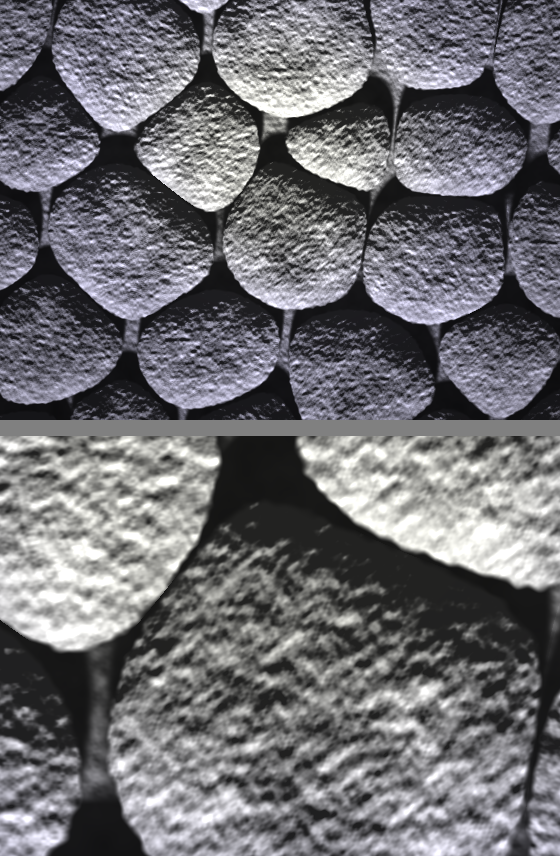
Top: the whole. Bottom: its middle third, enlarged.
A Shadertoy shader for this texture:

```glsl
const vec2 SPACING = vec2(0.325, 0.268);   // mean stone pitch, canvas heights
const vec2 LIGHT = vec2(-0.12, -0.993);    // low lamp below the wall
const float ROUNDNESS = 0.031;
const float RIM_WIDTH = 0.085;
const vec3 WARM = vec3(1.01, 1.01, 0.98);
const vec3 COOL = vec3(0.97, 0.96, 1.09);

struct Stone {
    float edge;     // distance inside the outline, negative in the gaps
    vec2 outward;   // direction to the nearest rim
    vec2 id;
};

vec2 hash22(vec2 p) {
    vec3 a = fract(vec3(p.xyx) * vec3(0.1031, 0.1030, 0.0973));
    a += dot(a, a.yzx + 33.33);
    return fract((a.xx + a.yz) * a.zy);
}

float valueNoise(vec2 p) {
    vec2 i = floor(p), f = fract(p);
    f = f * f * (3.0 - 2.0 * f);
    float low = mix(hash22(i).x, hash22(i + vec2(1, 0)).x, f.x);
    float high = mix(hash22(i + vec2(0, 1)).x, hash22(i + vec2(1, 1)).x, f.x);
    return mix(low, high, f.y);
}

float fbm(vec2 p) {
    return 0.55 * valueNoise(p) + 0.3 * valueNoise(p * 2.03 + 17.0)
         + 0.15 * valueNoise(p * 4.1 + 5.0);
}

vec2 stoneCentre(vec2 cell) {
    float stagger = 0.5 * mod(cell.y, 2.0);
    vec2 jitter = 0.5 + 0.5 * (hash22(cell + 41.0) - 0.5);
    return (cell + jitter + vec2(stagger, 0.0)) * SPACING;
}

// Larger weights claim more room from their neighbours
float stoneWeight(vec2 cell) {
    return 0.02 * hash22(cell + 19.0).y;
}

// Weighted Voronoi cell whose borders are blended into a rounded pebble
Stone stoneAt(vec2 p) {
    p += 0.026 * (vec2(valueNoise(p * 7.0), valueNoise(p * 7.0 + 31.0)) - 0.5);
    vec2 base = floor(p / SPACING);
    vec2 id = base, centre = vec2(0.0);
    float nearest = 1e5;
    for (int y = -2; y <= 2; y++)
    for (int x = -2; x <= 2; x++) {
        vec2 cell = base + vec2(x, y);
        vec2 c = stoneCentre(cell);
        float d = dot(p - c, p - c) - stoneWeight(cell);
        if (d < nearest) { nearest = d; id = cell; centre = c; }
    }
    float total = 0.0, weight = stoneWeight(id);
    vec2 outward = vec2(0.0);
    for (int y = -2; y <= 2; y++)
    for (int x = -2; x <= 2; x++) {
        if (x == 0 && y == 0) continue;
        vec2 cell = id + vec2(x, y);
        vec2 gap = stoneCentre(cell) - centre;
        float span = length(gap);
        float reach = 0.5 * (span + (weight - stoneWeight(cell)) / span);
        float border = reach - dot(p - centre, gap / span);
        float w = exp(-border / ROUNDNESS);
        total += w;
        outward += w * gap / span;
    }
    float inset = mix(-0.003, 0.007, hash22(id + 7.0).x);
    return Stone(-ROUNDNESS * log(total) - inset, outward / total, id);
}

// Slope of a streaky rough surface, seen along the light
float relief(vec2 p, float angle, float frequency) {
    mat2 turn = mat2(cos(angle), sin(angle), -sin(angle), cos(angle));
    vec2 stretch = frequency * vec2(0.7, 1.0);
    vec2 a = turn * p * stretch;
    vec2 b = turn * (p + LIGHT * 0.7 / frequency) * stretch;
    return fbm(a) - fbm(b);
}

float stoneTone(Stone s, vec2 p) {
    vec2 random = hash22(s.id + 3.0);
    float angle = mix(-0.7, 0.5, random.y);
    float grain = relief(p, angle, 105.0) + 0.3 * relief(p, angle, 50.0);
    float slope = clamp(1.0 - s.edge / RIM_WIDTH, 0.0, 1.0);
    float facing = dot(s.outward, LIGHT) * slope;
    float mottle = fbm(p * 18.0) - 0.5;
    float base = mix(0.38, 0.49, random.x);
    float rough = mix(0.9, 0.5, smoothstep(0.2, 0.8, facing));
    float lit = base + 0.42 * facing + rough * grain + 0.3 * mottle;
    float cap = smoothstep(-0.62, -0.12, facing + 0.8 * grain + 0.6 * mottle);
    return mix(0.105, max(lit, 0.1), cap);
}

// Dark gaps, with pale mortar where no stone below blocks the lamp
float mortarTone(vec2 p) {
    float lit = smoothstep(0.2, 0.45, valueNoise(p * 5.0 + 60.0));
    for (int i = 1; i <= 4; i++) {
        float e = stoneAt(p + LIGHT * 0.018 * float(i)).edge;
        lit *= 1.0 - smoothstep(-0.008, 0.006, e);
    }
    float pale = 0.46 + 0.5 * relief(p, 0.4, 100.0);
    return mix(0.055 + 0.03 * fbm(p * 30.0), pale, lit);
}

void mainImage(out vec4 fragColor, in vec2 fragCoord) {
    vec2 p = fragCoord / iResolution.y;
    float aspect = iResolution.x / iResolution.y;
    Stone s = stoneAt(p);
    float soft = 0.0028;
    float ragged = 0.004 * (valueNoise(p * 110.0) - 0.5);
    float inside = smoothstep(-soft, soft, s.edge + ragged);
    float tone = mix(mortarTone(p), stoneTone(s, p), inside);

    // Lamp falloff and cooler tint toward the borders
    float away = length((p - vec2(0.5 * aspect, 0.65)) * vec2(0.95, 1.0));
    tone *= mix(1.25, 0.82, smoothstep(0.1, 0.85, away));
    vec3 tint = mix(WARM, COOL, smoothstep(0.12, 0.5, away));
    fragColor = vec4(clamp(tone * tint, 0.0, 1.0), 1.0);
}
```
